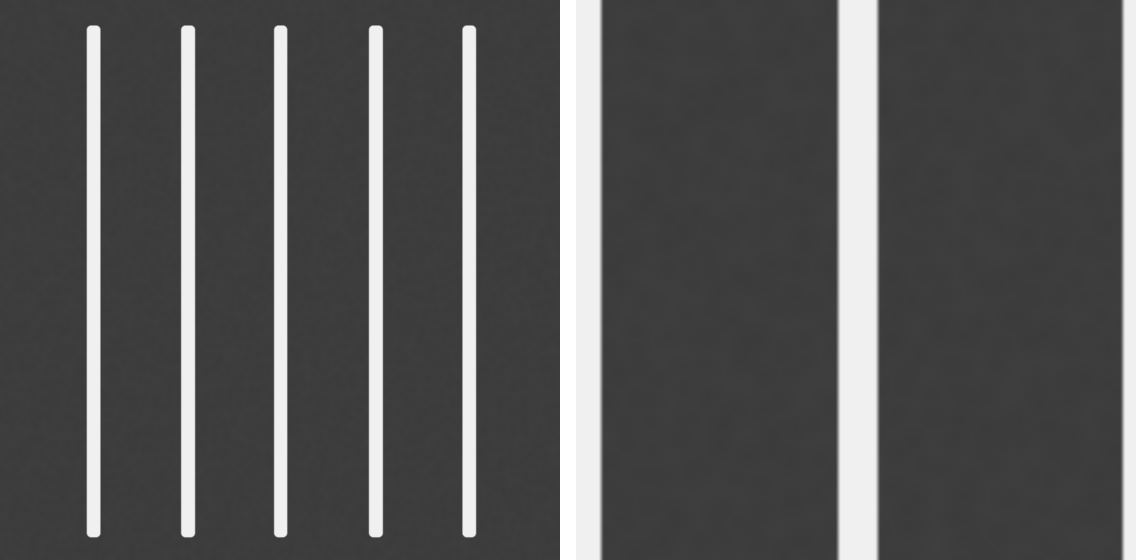
Left: the whole. Right: its middle third, enlarged.
Write a Shadertoy shader that draws this pattern.

```glsl
vec2 hash22(vec2 p) {
    vec3 q = fract(p.xyx * vec3(0.1031, 0.1030, 0.0973));
    q += dot(q, q.yzx + 33.33);
    return fract((q.xx + q.yz) * q.zy);
}

// Distance to the nearest scattered cell point
float cellular(vec2 p) {
    vec2 cell = floor(p);
    float nearest = 2.0;
    for (int y = -1; y <= 1; y++) {
        for (int x = -1; x <= 1; x++) {
            vec2 neighbour = cell + vec2(x, y);
            nearest = min(nearest, length(neighbour + hash22(neighbour) - p));
        }
    }
    return nearest;
}

float roundedBox(vec2 p, vec2 halfSize, float radius) {
    vec2 q = abs(p) - halfSize + radius;
    return length(max(q, 0.0)) + min(max(q.x, q.y), 0.0) - radius;
}

void mainImage(out vec4 fragColor, in vec2 fragCoord) {
    float side = min(iResolution.x, iResolution.y);
    vec2 uv = (fragCoord - 0.5 * (iResolution.xy - side)) / side;

    // Five upright bars with slightly uneven spacing
    float barDistance = 1.0;
    for (int i = 0; i < 5; i++) {
        float index = float(i);
        float wobble = sin(index * 2.356);
        vec2 center = vec2(0.1672 + 0.1677 * index + 0.0014 * wobble, 0.4975);
        vec2 halfSize = vec2(0.0122 + 0.0004 * wobble, 0.457);
        barDistance = min(barDistance, roundedBox(uv - center, halfSize, 0.008));
    }

    // Faintly mottled dark ground
    float mottle = cellular(uv * 64.0) + 0.5 * cellular(uv * 23.0);
    vec3 color = vec3(0.238 + 0.012 * (mottle - 0.72));

    // Soft-edged pale bars
    float softness = max(0.0018, 0.75 / side);
    float bar = 1.0 - smoothstep(-softness, softness, barDistance);
    color = mix(color, vec3(0.94), bar);

    fragColor = vec4(color, 1.0);
}
```
